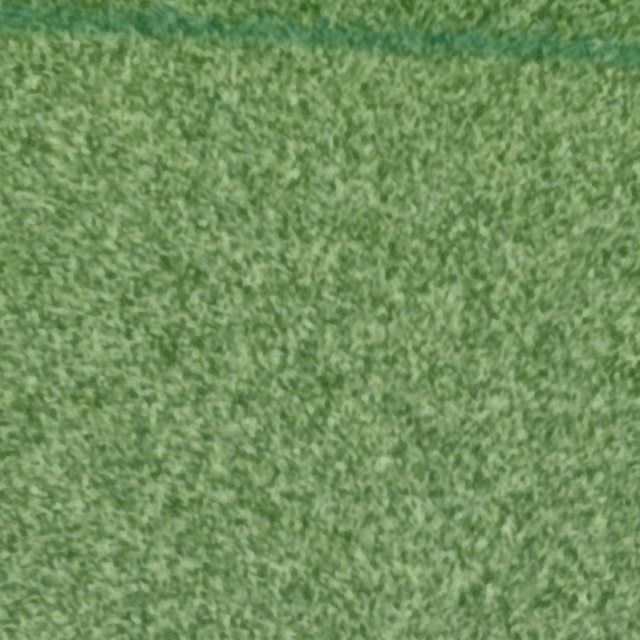
A WebGL 2 fragment shader for this texture:

```glsl
#version 300 es
precision highp float;
// Short mown turf with fine leaning blades and a faint blue-green band near the top.

uniform vec2 u_resolution;
out vec4 fragColor;

vec3 hash3(vec3 p) {
    p = fract(p * vec3(0.1031, 0.1030, 0.0973));
    p += dot(p, p.yxz + 33.33);
    return fract((p.xxy + p.yxx) * p.zyx);
}

// Direction in which the turf leans: down-right on the left, steeper to the right.
float leanAngle(vec2 uv) {
    return mix(-0.5, -2.1, uv.x) - 0.3 * (uv.y - 0.5) * (1.0 - uv.x);
}

// Scattered elongated cells; x is tone and y is tint, both near unit variance.
vec2 blades(vec2 uv, float density, float seed) {
    vec2 p = uv * density;
    vec2 base = floor(p);
    vec2 total = vec2(0.0);
    float energy = 1e-5;
    for (int j = -2; j <= 2; j++) {
        for (int i = -2; i <= 2; i++) {
            vec2 cell = base + vec2(i, j);
            vec3 place = hash3(vec3(cell, seed));
            vec3 look = hash3(vec3(cell, seed + 57.0));
            vec2 center = cell + place.xy;
            float angle = leanAngle(center / density) + (place.z - 0.5) * 1.9;
            vec2 axis = vec2(cos(angle), sin(angle));
            vec2 d = p - center;
            float along = dot(d, axis);
            float across = dot(d, vec2(-axis.y, axis.x));
            float weight = exp(-1.1 * along * along - 3.2 * across * across);
            total += weight * (look.xy * 2.0 - 1.0);
            energy += weight * weight;
        }
    }
    return 1.73 * total / sqrt(energy);
}

void main() {
    vec2 uv = gl_FragCoord.xy / u_resolution.y;

    // Fine blades, tufts and broad patches
    vec2 fine = blades(uv, 158.0, 3.0);
    vec2 tuft = blades(uv, 88.0, 19.0);
    vec2 patchy = blades(uv, 17.0, 41.0);
    float tone = 0.92 * fine.x + 0.3 * tuft.x + 0.08 * patchy.x;
    float tint = 0.6 * fine.y + 0.45 * tuft.y + 0.15 * patchy.y;

    // Band with a ragged, soft edge
    float offset = uv.y - (0.974 - 0.056 * uv.x) + 0.004 * tuft.y + 0.003 * fine.y;
    float band = 1.0 - smoothstep(0.0, 0.036, abs(offset));
    float beyond = smoothstep(0.0, 0.03, offset);
    tone *= 1.0 - 0.4 * band;

    // Pale to dark greens, fresher toward the top
    vec3 color = vec3(0.458, 0.579, 0.371);
    color += tone * vec3(0.076, 0.068, 0.073);
    color += tint * vec3(0.004, 0.004, -0.010);
    color += (uv.y - 0.5) * vec3(-0.008, 0.004, -0.030);
    color -= band * vec3(0.165, 0.090, 0.050);
    color -= beyond * (1.0 - band) * vec3(0.06, 0.045, 0.045);

    fragColor = vec4(clamp(color, 0.0, 1.0), 1.0);
}
```
